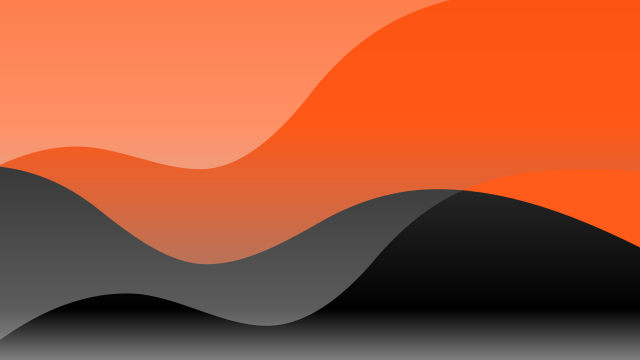
Write a WebGL 1 fragment shader that draws this background.

```glsl
precision highp float;
// Layered flowing waves: orange hills under a hazy sky, with grey and black dunes in front.

uniform vec2 u_resolution;

const float ASPECT = 16.0 / 9.0;

// Orange gradient, top to bottom, with the heights where it changes
const vec3 ORANGE_TOP = vec3(0.99, 0.33, 0.07);
const vec3 ORANGE_MID = vec3(1.0, 0.345, 0.09);
const vec3 ORANGE_LOW = vec3(0.73, 0.45, 0.35);
const vec3 ORANGE_BRIGHT = vec3(1.0, 0.36, 0.11);
const float ORANGE_MID_Y = 0.653;
const float ORANGE_LOW_Y = 0.266;

// White haze over the sky
const float HAZE_TOP = 0.25;
const float HAZE_LOW = 0.37;
const float HAZE_LOW_Y = 0.53;

// Grey levels of the two dunes at their crest, fold and foot
const vec3 GREY_LEVELS = vec3(0.22, 0.36, 0.52);
const vec3 GREY_HEIGHTS = vec3(0.54, 0.14, 0.04);
const vec3 BLACK_LEVELS = vec3(0.15, 0.0, 0.5);
const vec3 BLACK_HEIGHTS = vec3(0.48, 0.14, 0.0);

// Position from 0 at "from" to 1 at "to"
float ramp(float from, float to, float y) {
  return clamp((y - from) / (to - from), 0.0, 1.0);
}

// Gradient through three levels at descending heights
float threeStops(vec3 levels, vec3 heights, float y) {
  float upper = mix(levels.x, levels.y, ramp(heights.x, heights.y, y));
  return mix(upper, levels.z, ramp(heights.y, heights.z, y));
}

// Coverage below a cubic Hermite curve; each knot holds x, height and slope
float belowWave(vec2 p, vec3 k0, vec3 k1, vec3 k2, vec3 k3, vec3 k4, vec3 k5) {
  vec3 a = k0;
  vec3 b = k1;
  if (p.x > k1.x) { a = k1; b = k2; }
  if (p.x > k2.x) { a = k2; b = k3; }
  if (p.x > k3.x) { a = k3; b = k4; }
  if (p.x > k4.x) { a = k4; b = k5; }

  float span = b.x - a.x;
  float t = (p.x - a.x) / span;
  float s = 1.0 - t;
  float blend = t * t * (3.0 - 2.0 * t);
  float height = mix(a.y, b.y, blend) + span * t * s * (a.z * s - b.z * t);
  float slope = 6.0 * t * s * (b.y - a.y) / span
              + a.z * s * (1.0 - 3.0 * t) + b.z * t * (3.0 * t - 2.0);

  float distanceBelow = (height - p.y) / sqrt(1.0 + slope * slope);
  return clamp(0.5 + distanceBelow * u_resolution.y, 0.0, 1.0);
}

void main() {
  vec2 p = gl_FragCoord.xy / u_resolution * vec2(ASPECT, 1.0);

  // Wave masks
  float hill = belowWave(p,
    vec3(0.0, 0.542, 0.45), vec3(0.213, 0.593, 0.0), vec3(0.556, 0.530, 0.0),
    vec3(0.861, 0.738, 1.28), vec3(1.389, 1.028, 0.17), vec3(ASPECT, 1.06, 0.0));
  float dune = belowWave(p,
    vec3(0.0, 0.537, -0.12), vec3(0.273, 0.419, -0.80), vec3(0.574, 0.266, 0.0),
    vec3(0.891, 0.384, 0.57), vec3(1.215, 0.4745, 0.0), vec3(ASPECT, 0.3125, -0.50));
  float front = belowWave(p,
    vec3(0.0, 0.0556, 0.72), vec3(0.354, 0.185, 0.0), vec3(0.741, 0.095, 0.0),
    vec3(1.042, 0.280, 1.18), vec3(1.655, 0.530, 0.0), vec3(ASPECT, 0.523, -0.10));

  // Layer colours
  vec3 orange = mix(ORANGE_TOP, ORANGE_MID, ramp(1.0, ORANGE_MID_Y, p.y));
  orange = mix(orange, ORANGE_LOW, ramp(ORANGE_MID_Y, ORANGE_LOW_Y, p.y));
  float haze = mix(HAZE_TOP, HAZE_LOW, ramp(1.0, HAZE_LOW_Y, p.y));
  vec3 sky = mix(orange, vec3(1.0), haze);
  vec3 grey = vec3(threeStops(GREY_LEVELS, GREY_HEIGHTS, p.y));
  vec3 black = vec3(threeStops(BLACK_LEVELS, BLACK_HEIGHTS, p.y));

  // Back to front
  vec3 backdrop = mix(mix(sky, orange, hill), ORANGE_BRIGHT, front);
  vec3 dunes = mix(grey, black, front);
  gl_FragColor = vec4(mix(backdrop, dunes, dune), 1.0);
}
```
